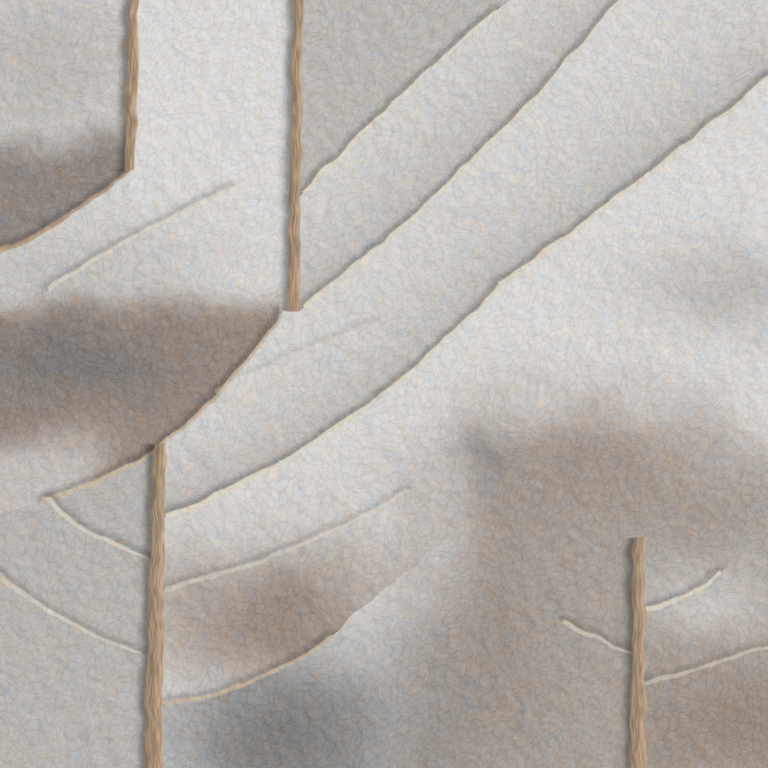
This texture is drawn by a Shadertoy shader. Its source:

```glsl
// Overlapping pale dried leaves: soft tonal patches split by curved veins and
// upright stems, over a leathery relief. Veins are signed Bezier distances, so
// each one also shades the blade on its two sides.

const vec3 LIGHT = vec3(.855, .85, .84), STONE = vec3(.7, .685, .665);
const vec3 TAUPE = vec3(.59, .535, .495), SLATE = vec3(.47, .465, .46);
const vec3 CREAM = vec3(.87, .84, .77), TAN = vec3(.7, .6, .5);

vec3 col;
vec2 q, w; // place in percent of the canvas, y downward; w is warped

vec2 hash2(vec2 p) {
    vec3 v = fract(p.xyx * vec3(.1031, .103, .0973));
    v += dot(v, v.yzx + 33.33);
    return fract((v.xx + v.yz) * v.zy);
}

float noise(vec2 p) {
    vec2 i = floor(p), f = fract(p);
    f = f * f * (3. - 2. * f);
    return mix(mix(hash2(i).x, hash2(i + vec2(1, 0)).x, f.x),
               mix(hash2(i + vec2(0, 1)).x, hash2(i + 1.).x, f.x), f.y);
}

float fbm(vec2 p) {
    float sum = 0., amp = .53;
    for (int i = 0; i < 4; i++, amp *= .5) {
        sum += amp * noise(p);
        p = mat2(1.6, 1.2, -1.2, 1.6) * p + 7.;
    }
    return sum;
}

// Gap between the two nearest cell centres: zero in the creases
float cellGap(vec2 p) {
    vec2 near = vec2(9);
    for (int k = 0; k < 9; k++) {
        vec2 c = floor(p) + vec2(k % 3 - 1, k / 3 - 1);
        float d = length(c + hash2(c) - p);
        near = d < near.x ? vec2(d, near.x) : vec2(near.x, min(near.y, d));
    }
    return near.y - near.x;
}

// Quadratic Bezier: x = distance (negative above), y = position along it
vec2 curve(vec2 a, vec2 b, vec2 c) {
    vec2 p = a, res = vec2(1e4, 0);
    for (int i = 1; i <= 10; i++) {
        float t = float(i) / 10.;
        vec2 n = mix(mix(a, b, t), mix(b, c, t), t), e = n - p, r = q - p;
        float d = length(r - e * clamp(dot(r, e) / dot(e, e), 0., 1.));
        if (d < abs(res.x)) res = vec2(e.x * r.y < e.y * r.x ? -d : d, t);
        p = n;
    }
    return res;
}

float below(float d) { return smoothstep(-.2, .2, d); }

// Raised rib with a shadow along its upper side
void rib(vec2 v, vec3 tint, float amt) {
    float width = .32 - .12 * v.y, aa = 100. / iResolution.y, s = 2. * v.x + 1.1;
    col *= 1. - .2 * amt * exp(-s * s);
    col = mix(col, tint, amt * (1. - smoothstep(width - aa, width + aa, abs(v.x))));
}

void vein(vec2 a, vec2 b, vec2 c, float amt) { rib(curve(a, b, c), CREAM, amt); }

void tone(vec2 centre, vec2 radius, vec3 tint, float amt) {
    vec2 d = (w - centre) / radius;
    col = mix(col, tint, amt * exp(-dot(d, d)));
}

// Upright fibrous stem with a shadow on its left
void stem(vec2 top, vec2 foot, float width) {
    float t = (q.y - top.y) / (foot.y - top.y);
    float x = q.x - mix(top.x, foot.x, t), s = (x + width) / .8;
    float span = below(q.y - top.y) * below(foot.y - q.y);
    width *= .75 + .35 * t;
    col *= 1. - .35 * span * exp(-s * s);
    vec3 bark = TAN * (.8 + .12 * x / width + .25 * noise(q * vec2(5, .7)));
    col = mix(col, bark, span * below(width - abs(x)));
}

void mainImage(out vec4 fragColor, in vec2 fragCoord) {
    vec2 uv = fragCoord / iResolution.xy;
    q = 100. * vec2(uv.x, 1. - uv.y);
    w = q + 6. * (vec2(fbm(q * .13), fbm(q * .13 + 40.)) - .5);
    q += .5 * (vec2(noise(q * .5), noise(q * .5 + 9.)) - .5);

    // Curves that divide the blades
    vec2 edgeA = curve(vec2(0, 32.8), vec2(10, 28.2), vec2(16.6, 22.3));
    vec2 edgeB = curve(vec2(5.9, 65), vec2(23, 61), vec2(36.5, 41.2));
    vec2 upper = curve(vec2(39.7, 25), vec2(50, 14), vec2(64.5, 1.6));
    vec2 middle = curve(vec2(39.7, 39.7), vec2(60, 25), vec2(80.7, 0));
    vec2 low = curve(vec2(22, 67.1), vec2(46, 58), vec2(65.1, 37.1));
    vec2 lowB = curve(vec2(65.1, 37.1), vec2(78, 28), vec2(100, 10.2));
    if (abs(lowB.x) < abs(low.x)) low = lowB;
    vec2 hem = curve(vec2(21.5, 91.8), vec2(36, 89), vec2(43, 82.7));
    float right = below(q.x - 38.5), leaf = below(q.x - 20.5);

    // Upper blades: darker above each rib, pale below it
    col = mix(LIGHT, STONE, .75 * right * below(-upper.x));
    col = mix(col, STONE, .75 * right * below(-middle.x) * exp(middle.x / 8.));
    col = mix(col, STONE, .8 * leaf * below(-low.x) * exp(low.x / 8.));
    tone(vec2(6, 8), vec2(15, 14), STONE, .75 * below(17. - q.x));
    tone(vec2(8, 36), vec2(20, 8), STONE, .6);
    tone(vec2(97, 37), vec2(14, 6), STONE, .7);

    // Lower blades
    col = mix(col, STONE, .85 * below(edgeB.x) * (1. - leaf) * smoothstep(50., 58., q.y));
    col = mix(col, mix(STONE, TAUPE, .35), smoothstep(47., 58., w.x) * smoothstep(53., 67., w.y));
    tone(vec2(76, 59), vec2(18, 8), TAUPE, .75);
    tone(vec2(62, 60), vec2(4, 3), SLATE, .45);
    tone(vec2(56, 69), vec2(4, 14), LIGHT, .5);
    tone(vec2(65, 83), vec2(7, 14), TAUPE, .45);
    tone(vec2(37, 81), vec2(18, 11), TAUPE, .95 * leaf * below(-hem.x));
    tone(vec2(37, 96), vec2(19, 14), SLATE, .9 * leaf * below(hem.x));
    tone(vec2(93, 79), vec2(9, 6), LIGHT, .65 * below(q.x - 83.));
    tone(vec2(96, 94), vec2(14, 8), TAUPE, .85 * below(q.x - 83.));

    // Two shaded blades at the left
    float darkA = below(-edgeA.x) * below(16.8 - q.x) * smoothstep(15., 21., w.y);
    float darkB = below(-edgeB.x) * below(36.5 - q.x) * smoothstep(36., 43., w.y);
    darkB *= 1. - .65 * smoothstep(54., 60., w.y) * smoothstep(18., 9., q.x);
    col = mix(col, mix(TAUPE, SLATE, .4), .9 * darkA);
    col = mix(col, TAUPE, .95 * darkB);
    tone(vec2(9, 47), vec2(14, 6), SLATE, .75 * darkB);

    // Ribs and side veins
    rib(edgeA, TAN, .8);
    rib(edgeB, mix(TAN, CREAM, .5), .85);
    rib(upper, CREAM, .9);
    rib(middle, CREAM, .9);
    rib(low, CREAM, .9);
    rib(hem, mix(TAN, CREAM, .4), .8);
    vein(vec2(22, 76.7), vec2(40, 72), vec2(53, 64), .5);
    vein(vec2(28, 51), vec2(38, 46), vec2(49, 42), .3);
    vein(vec2(6.5, 37.5), vec2(18, 30), vec2(30, 24.5), .65);
    vein(vec2(6.5, 65), vec2(11, 70), vec2(19, 72.5), .7);
    vein(vec2(0, 75), vec2(9, 82), vec2(18, 85), .6);
    vein(vec2(84, 79.4), vec2(90, 78), vec2(93.5, 74.6), .8);
    vein(vec2(84, 89), vec2(92, 87), vec2(100, 84), .5);
    vein(vec2(73.5, 81), vec2(78, 83.5), vec2(82, 85), .6);

    // Leathery relief and warm-cool flecks
    col += .09 * (fbm(q * .8) - fbm(q * .8 + vec2(.35, -.3)));
    col -= .035 * (1. - smoothstep(0., .25, cellGap(w * .9)));
    float fleck = noise(q * 2.3) + noise(q + 20.) - 1.;
    col += vec3(.05, 0, -.05) * fleck * abs(fleck) + .03 * noise(q * 3.7) - .015;

    stem(vec2(17.4, -2), vec2(16.8, 22.2), .75);
    stem(vec2(38.9, -2), vec2(38.1, 40.5), .75);
    stem(vec2(20.8, 57.7), vec2(19.8, 102), 1.1);
    stem(vec2(83.2, 70.2), vec2(83, 102), 1.);
    fragColor = vec4(col, 1);
}
```
